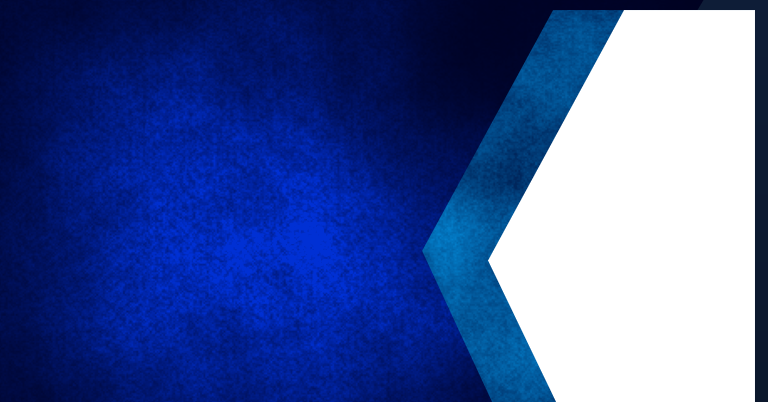
Write a WebGL 2 fragment shader that draws this background.

```glsl
#version 300 es
precision highp float;

uniform vec2 u_resolution;
out vec4 fragColor;

// Layout, in units of the canvas height
const float ASPECT = 1.9104;
const vec2 BAND_APEX = vec2(1.050, 0.376);
const vec2 BAND_SLOPE = vec2(0.544, 0.463);   // above, below the apex
const vec2 PANEL_APEX = vec2(1.214, 0.352);
const vec2 PANEL_SLOPE = vec2(0.543, 0.481);
const float PANEL_TOP = 0.975;
const float PANEL_RIGHT = 1.878;

// Backdrop light
const vec2 GLOW_CENTER = vec2(0.66, 0.38);
const vec2 GLOW_SIZE = vec2(0.62, 0.62);
const vec2 SHADE_CENTER = vec2(1.20, 0.90);
const vec2 SHADE_SIZE = vec2(0.26, 0.34);

// Texture
const float CLOUD_AMOUNT = 0.75;
const float GRAIN_SCALE = 240.0;
const float GRAIN_AMOUNT = 0.22;

// Colours
const vec3 NIGHT_BLUE = vec3(0.0, 0.004, 0.12);
const vec3 ROYAL_BLUE = vec3(0.0, 0.165, 0.74);
const vec3 BAND_DARK = vec3(0.0, 0.15, 0.36);
const vec3 BAND_LIGHT = vec3(0.01, 0.47, 0.76);
const vec3 FRAME_NAVY = vec3(0.055, 0.115, 0.215);
const vec3 PANEL_WHITE = vec3(1.0);

float hash(vec2 p) {
    return fract(sin(dot(p, vec2(127.1, 311.7))) * 43758.5453);
}

float noise(vec2 p) {
    vec2 i = floor(p), f = fract(p);
    f = f * f * (3.0 - 2.0 * f);
    return mix(mix(hash(i), hash(i + vec2(1, 0)), f.x),
               mix(hash(i + vec2(0, 1)), hash(i + vec2(1, 1)), f.x), f.y);
}

float fbm(vec2 p) {
    float sum = 0.0, amp = 0.5;
    for (int i = 0; i < 6; i++) {
        sum += amp * noise(p);
        p = mat2(1.6, 1.2, -1.2, 1.6) * p + 7.3;
        amp *= 0.55;
    }
    return sum / 1.08;
}

float blob(vec2 p, vec2 center, vec2 size) {
    vec2 q = (p - center) / size;
    return exp(-dot(q, q));
}

// Signed distance to the right of a left-pointing chevron edge
float chevron(vec2 p, vec2 apex, vec2 slope) {
    vec2 q = p - apex;
    float k = q.y > 0.0 ? slope.x : slope.y;
    return (q.x - k * abs(q.y)) / sqrt(1.0 + k * k);
}

float cover(float d, float pixel) {
    return clamp(d / pixel + 0.5, 0.0, 1.0);
}

vec3 backdrop(vec2 p, float grain) {
    float light = blob(p, GLOW_CENTER, GLOW_SIZE);
    light *= 1.0 - 0.75 * blob(p, SHADE_CENTER, SHADE_SIZE);
    light *= 1.0 + CLOUD_AMOUNT * (fbm(p * 5.0) - 0.5) * 1.4;
    light *= 1.0 + GRAIN_AMOUNT * grain * 1.5;
    return mix(NIGHT_BLUE, ROYAL_BLUE, clamp(light, 0.0, 1.15));
}

vec3 bandColor(vec2 p, float grain) {
    float light = 0.42 + 0.4 * blob(p, vec2(1.10, 0.40), vec2(0.2, 0.16));
    light += 0.22 * blob(p, vec2(1.27, 0.08), vec2(0.2, 0.2));
    light -= 0.28 * blob(p, vec2(1.27, 0.57), vec2(0.13, 0.10));
    light += CLOUD_AMOUNT * (fbm(p * 9.0 + 20.0) - 0.5);
    light += GRAIN_AMOUNT * grain;
    return mix(BAND_DARK, BAND_LIGHT, clamp(light, 0.0, 1.1));
}

void main() {
    vec2 p = gl_FragCoord.xy / u_resolution * vec2(ASPECT, 1.0);
    float pixel = 1.0 / u_resolution.y;
    float grain = noise(p * GRAIN_SCALE) + noise(p * GRAIN_SCALE * 0.5 + 31.0) - 1.0;

    vec3 color = backdrop(p, grain);

    // Navy frame: right strip and the slanted end of the top strip
    float corner = (p.x - 1.735 - 0.6 * (p.y - PANEL_TOP)) * 0.857;
    float frame = max(p.x - PANEL_RIGHT, min(corner, p.y - PANEL_TOP));
    color = mix(color, FRAME_NAVY * (0.8 + 0.2 * p.y), cover(frame, pixel));

    // Textured band and white panel, cut by the frame
    float inside = min(PANEL_TOP - p.y, PANEL_RIGHT - p.x);
    float band = min(chevron(p, BAND_APEX, BAND_SLOPE), inside);
    float panel = min(chevron(p, PANEL_APEX, PANEL_SLOPE), inside);
    color = mix(color, bandColor(p, grain), cover(band, pixel));
    color = mix(color, PANEL_WHITE, cover(panel, pixel));

    fragColor = vec4(color, 1.0);
}
```
